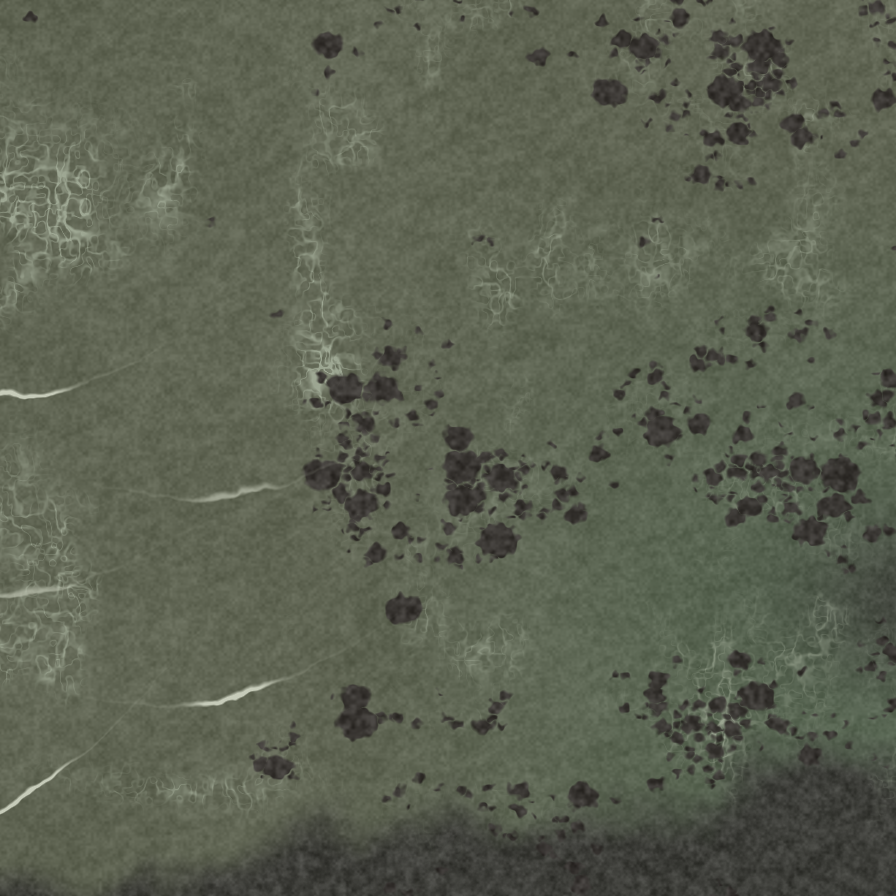
This texture is drawn by a WebGL 1 fragment shader. Its source:

```glsl
precision highp float;
uniform vec2 u_resolution;

float hash(vec2 p) {
  vec3 q = fract(vec3(p.xyx) * vec3(0.1031, 0.1030, 0.0973));
  q += dot(q, q.yzx + 33.33);
  return fract((q.x + q.y) * q.z);
}

float noise(vec2 p) {
  vec2 i = floor(p), f = fract(p);
  f = f * f * (3.0 - 2.0 * f);
  return mix(mix(hash(i), hash(i + vec2(1, 0)), f.x),
             mix(hash(i + vec2(0, 1)), hash(i + vec2(1, 1)), f.x), f.y);
}

float fbm(vec2 p) {
  float sum = 0.0, amp = 0.5;
  for (int i = 0; i < 4; i++) {
    sum += amp * noise(p);
    p = mat2(1.6, 1.2, -1.2, 1.6) * p + 7.3;
    amp *= 0.5;
  }
  return sum / 0.9375;
}

float spot(vec2 p, vec2 center, vec2 size) {
  vec2 d = (p - center) / size;
  return exp(-dot(d, d));
}

// Chance of finding a rock: reef clusters, a shore band and strays
float rockDensity(vec2 p) {
  float reef = spot(p, vec2(0.46, 0.47), vec2(0.12, 0.09))
             + 1.1 * spot(p, vec2(0.93, 0.45), vec2(0.10, 0.07))
             + spot(p, vec2(0.86, 0.92), vec2(0.15, 0.06));
  float shore = exp(-pow((p.y - 0.12 - 0.08 * p.x) / 0.045, 2.0))
              * smoothstep(0.05, 0.3, p.x) * smoothstep(1.0, 0.8, p.x);
  float clump = smoothstep(0.36, 0.7, noise(p * 13.0 + 4.0));
  float stray = smoothstep(0.62, 0.85, noise(p * 11.0 + 31.0)) * smoothstep(0.1, 0.8, p.x);
  return clump * (reef + 0.75 * shore) + 0.3 * stray;
}

float rocks(vec2 p, float pixel) {
  float cover = 0.0, scale = 24.0;
  vec2 rough = vec2(noise(p * 150.0), noise(p * 150.0 + 50.0)) - 0.5;
  for (int k = 0; k < 3; k++) {
    vec2 q = p * scale + rough * 0.008 * scale;
    for (int j = -1; j <= 1; j++)
      for (int i = -1; i <= 1; i++) {
        vec2 cell = floor(q) + vec2(i, j);
        vec2 seed = cell + scale;
        vec2 center = cell + 0.2 + 0.6 * vec2(hash(seed + 3.1), hash(seed + 8.7));
        float radius = mix(0.16, 0.5, hash(seed + 15.3));
        float present = step(hash(seed + 21.9), 0.75 * rockDensity(center / scale));
        float d = length((q - center) * vec2(0.9, 1.1)) - radius;
        float soft = (pixel + 0.0012) * scale;
        cover = max(cover, present * smoothstep(soft, -soft, d));
      }
    scale *= 1.9;
  }
  return cover;
}

// Lacy threads of foam
float lace(vec2 p) {
  vec2 q = p + 0.014 * (vec2(fbm(p * 40.0), fbm(p * 40.0 + 19.0)) - 0.5);
  float coarse = 1.0 - abs(2.0 * noise(q * vec2(85.0, 65.0)) - 1.0);
  float fine = 1.0 - abs(2.0 * noise(q * 150.0 + 9.0) - 1.0);
  return smoothstep(0.68, 1.0, coarse) * 0.65 + smoothstep(0.6, 1.0, fine) * 0.45;
}

float foamPatches(vec2 p) {
  vec2 q = p + 0.06 * (vec2(fbm(p * 14.0), fbm(p * 14.0 + 40.0)) - 0.5);
  float surf = spot(q, vec2(0.07, 0.78), vec2(0.055, 0.07))
             + 0.7 * spot(q, vec2(0.19, 0.79), vec2(0.03, 0.05))
             + 1.5 * spot(q, vec2(0.37, 0.58), vec2(0.035, 0.03))
             + 0.6 * spot(q, vec2(0.35, 0.68), vec2(0.025, 0.08))
             + 0.7 * spot(q, vec2(0.02, 0.41), vec2(0.035, 0.08))
             + 0.6 * spot(q, vec2(0.21, 0.13), vec2(0.12, 0.02));
  float drift = smoothstep(0.56, 0.85, fbm(q * vec2(11.0, 7.0) + 5.0));
  return surf + drift * mix(0.75, 0.45, p.x) * smoothstep(0.02, 0.15, p.y);
}

// Breaking wave crests, crisp below and feathered above
float crests(vec2 p, float pixel) {
  float sum = 0.0;
  for (int i = 0; i < 5; i++) {
    float n = float(i);
    vec2 d = p - vec2(0.03 + 0.23 * mod(n, 2.0), 0.11 + 0.112 * n);
    float slope = 0.12 + 0.55 * exp(-1.5 * n);
    float y = d.y - slope * d.x - 1.5 * d.x * d.x - 0.014 * (fbm(p * 28.0) - 0.5);
    float reach = exp(-pow(d.x / 0.045, 4.0));
    float width = 0.0015 + 0.006 * reach * noise(p * 45.0 + n);
    float body = smoothstep(-pixel - 0.001, pixel, y) * smoothstep(width + 0.003, width * 0.4, y);
    float tail = 0.2 * exp(-pow(d.x / 0.13, 2.0));
    sum += body * (reach * mix(1.0, 0.4, step(1.5, n) * step(n, 3.5)) + tail);
  }
  return sum;
}

void main() {
  vec2 p = gl_FragCoord.xy / u_resolution;
  float pixel = 1.0 / u_resolution.y;
  float grain = noise(p * 330.0) + noise(p * 170.0 + 60.0) - 1.0;

  // Silty water with slanting ripples
  float ripple = fbm(mat2(0.9, -0.4, 0.4, 0.9) * p * vec2(45.0, 90.0)) - 0.5;
  vec3 color = vec3(0.375, 0.395, 0.325) + 0.07 * ripple + 0.05 * grain;
  color += 0.05 * (fbm(p * 5.0) - 0.5);
  color += vec3(-0.03, 0.008, 0.0) * smoothstep(0.3, 1.0, p.x) * smoothstep(0.9, 0.3, p.y);

  // Dark weedy bed along the bottom and the right edge
  float edge = 0.10 * smoothstep(0.1, 0.5, p.x) + 0.08 * smoothstep(0.75, 0.95, p.x) - 0.02;
  float depth = p.y - edge + 0.1 * (fbm(p * 12.0) - 0.5);
  float bed = smoothstep(0.05, -0.025, depth);
  float shade = 0.75 * spot(p, vec2(1.03, 0.33), vec2(0.13, 0.09));
  float weed = fbm(p * 110.0) - 0.5;
  vec3 bedColor = vec3(0.235, 0.235, 0.22) + 0.16 * weed + 0.06 * grain;
  color = mix(color, bedColor, max(bed * 0.95, shade));

  // Foam gathers in patches and around the reef
  float patches = foamPatches(p) + 0.4 * min(rockDensity(p), 1.0) * (1.0 - bed);
  float froth = lace(p) * patches * 1.05 + 0.3 * smoothstep(0.8, 1.5, patches);
  color = mix(color, vec3(0.66, 0.70, 0.62), clamp(froth, 0.0, 0.85));

  vec3 rockColor = vec3(0.215, 0.2, 0.19) + 0.14 * (noise(p * 180.0 + 12.0) - 0.5) + 0.04 * grain;
  color = mix(color, rockColor, rocks(p, pixel) * 0.93);
  color = mix(color, vec3(0.80, 0.82, 0.75), clamp(crests(p, pixel), 0.0, 0.95));
  gl_FragColor = vec4(color, 1.0);
}
```
